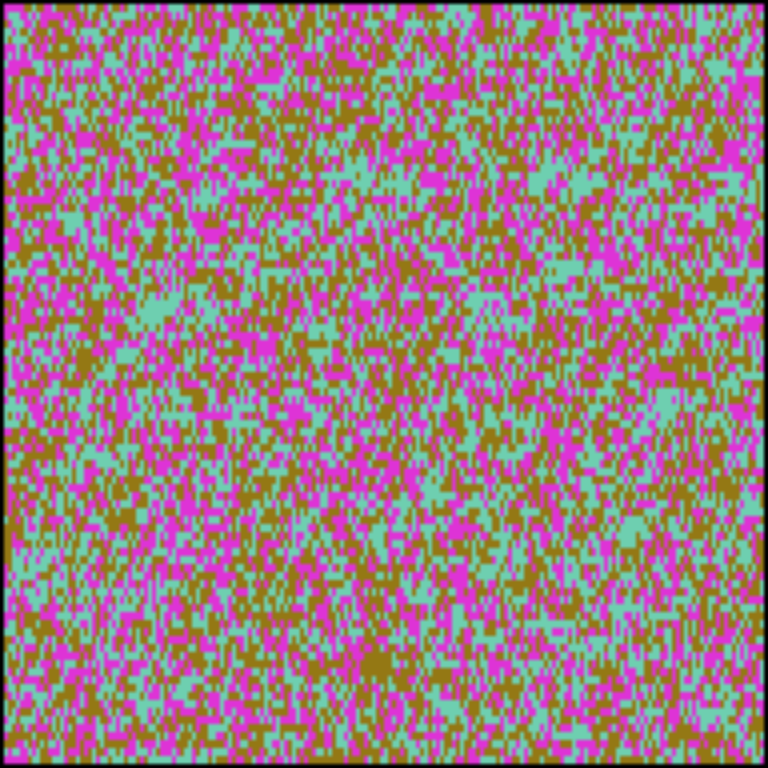
Give the GLSL for this texture, as a Shadertoy shader.

```glsl
float hash(vec2 p, float seed) {
    vec3 q = fract(vec3(p.xyx + seed * 17.3) * vec3(0.1031, 0.1030, 0.0973));
    q += dot(q, q.yzx + 33.33);
    return fract((q.x + q.y) * q.z);
}

// Random value shared by all points of one irregular cell
float cellularId(vec2 p) {
    vec2 base = floor(p);
    float nearest = 9.0, id = 0.0;
    for (int j = -1; j <= 1; j++)
    for (int i = -1; i <= 1; i++) {
        vec2 cell = base + vec2(i, j);
        vec2 site = cell + vec2(hash(cell, 1.0), hash(cell, 2.0));
        float d = distance(p, site);
        if (d < nearest) {
            nearest = d;
            id = hash(cell, 3.0);
        }
    }
    return id;
}

vec3 palette(float t) {
    vec3 olive = vec3(0.58, 0.47, 0.08);
    vec3 teal = vec3(0.43, 0.81, 0.69);
    vec3 magenta = vec3(0.87, 0.20, 0.84);
    return t < 0.345 ? olive : t < 0.68 ? teal : magenta;
}

// One grain of the mosaic: narrow, two units tall, framed in black
vec3 grainColor(vec2 unit) {
    if (min(unit.x, unit.y) < 1.0 || max(unit.x, unit.y) > 190.0) return vec3(0.0);
    vec2 grain = vec2(unit.x, floor((unit.y - 1.0) / 2.0));
    float kind = hash(grain, 4.0);

    // Grains join a flat streak, a ragged patch, a short column, or stand alone
    float t = hash(grain, 5.0);
    if (kind < 0.34) t = cellularId(grain / vec2(5.0, 1.1));
    else if (kind < 0.52) t = cellularId(grain / vec2(9.0, 4.0) + 40.0);
    else if (kind < 0.64) t = hash(vec2(grain.x, floor(grain.y / 2.0)), 6.0);
    return palette(t);
}

void mainImage(out vec4 fragColor, in vec2 fragCoord) {
    // Soft blend between the four nearest units
    vec2 p = fragCoord / iResolution.xy * 192.0 - 0.5;
    vec2 unit = floor(p), blend = fract(p);
    vec3 lower = mix(grainColor(unit), grainColor(unit + vec2(1, 0)), blend.x);
    vec3 upper = mix(grainColor(unit + vec2(0, 1)), grainColor(unit + 1.0), blend.x);
    fragColor = vec4(mix(lower, upper, blend.y), 1.0);
}
```
